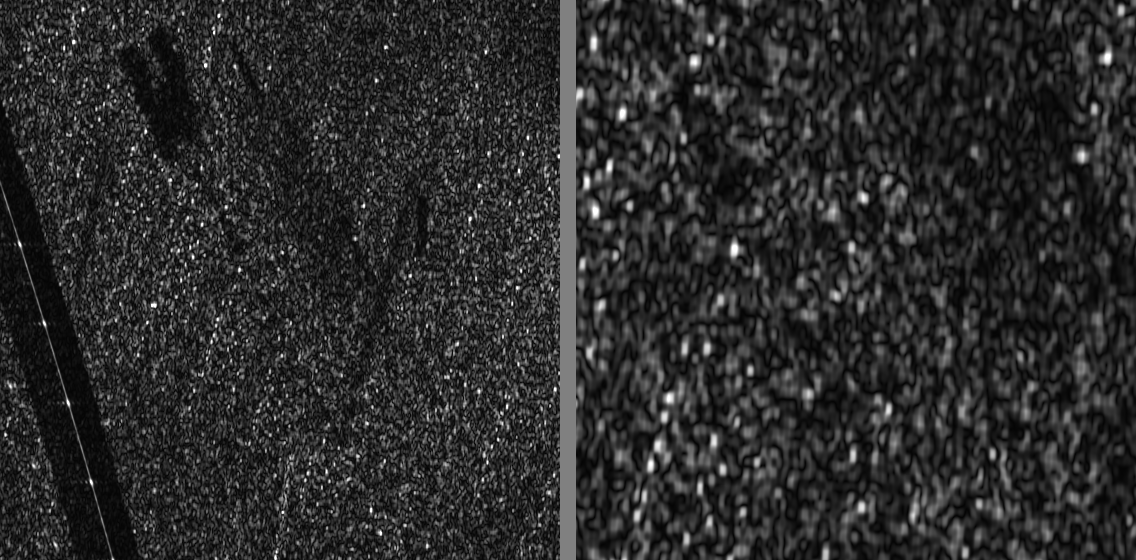
Left: the whole. Right: its middle third, enlarged.
Reproduce this texture procedurally as a WebGL 1 fragment shader.

```glsl
precision highp float;
uniform vec2 u_resolution;

const vec2 GRAIN_CELLS = vec2(300.0, 168.0); // speckle cells across the canvas
const float GRAIN_TILT = 0.05;
const float GRAIN_POWER = 0.67;
const float BRIGHTNESS = 0.163;
const float BLACK_LEVEL = 0.018;
const float SHADOW_GAIN = 0.24;
const float ROAD_GAIN = 0.17;
const float ROAD_LEFT = -0.064;
const float ROAD_RIGHT = 0.049;
const float LINE_WIDTH = 0.0017;
const float LAMP_PERIOD = 0.1415;
const float SCRATCHES = 22.0;

float hash(vec2 p) {
  return fract(sin(dot(p, vec2(127.1, 311.7))) * 43758.5453);
}

float noise(vec2 p) {
  vec2 i = floor(p), f = fract(p);
  f = f * f * (3.0 - 2.0 * f);
  return mix(mix(hash(i), hash(i + vec2(1, 0)), f.x),
             mix(hash(i + vec2(0, 1)), hash(i + vec2(1, 1)), f.x), f.y);
}

// Radar speckle: power of a smoothed complex Gaussian field, mean 1
float speckle(vec2 p) {
  vec2 cell = floor(p), sum = vec2(0.0);
  float energy = 0.0;
  for (int j = -1; j <= 1; j++) {
    for (int i = -1; i <= 1; i++) {
      vec2 id = cell + vec2(float(i), float(j));
      vec2 d = p - id - 0.5;
      float weight = exp(-2.0 * dot(d, d));
      float amplitude = sqrt(-2.0 * log(hash(id) + 0.0001));
      float phase = 6.28318 * hash(id + 57.3);
      sum += weight * amplitude * vec2(cos(phase), sin(phase));
      energy += weight * weight;
    }
  }
  return dot(sum, sum) / (2.0 * energy);
}

// Soft-edged segment of radius r, 1 inside
float stroke(vec2 p, vec2 a, vec2 b, float r) {
  vec2 pa = p - a, ba = b - a;
  float t = clamp(dot(pa, ba) / dot(ba, ba), 0.0, 1.0);
  return 1.0 - smoothstep(0.5 * r, 1.5 * r, length(pa - ba * t));
}

float bend(vec2 p, vec2 a, vec2 b, vec2 c, float r) {
  return max(stroke(p, a, b, r), stroke(p, b, c, r));
}

// Glints repeated along the road, with side lobes spreading sideways
float lamps(float across, float y, float phase) {
  float dy = (fract((y - phase) / LAMP_PERIOD + 0.5) - 0.5) * LAMP_PERIOD;
  float core = exp(-pow(across / 0.0032, 2.0) - pow(dy / 0.006, 2.0));
  float lobes = exp(-abs(across + 0.008) / 0.015 - pow(dy / 0.003, 2.0));
  return core + 0.55 * lobes * (0.35 + 0.65 * cos(across * 700.0));
}

// Faint random scratches, light and dark, leaning two ways
float scratches(vec2 p) {
  float sum = 0.0;
  for (float i = 0.0; i < SCRATCHES; i++) {
    vec2 start = vec2(hash(vec2(i, 3.0)), hash(vec2(i, 8.0)));
    float lean = hash(vec2(i, 5.0)) < 0.6 ? 0.18 : -0.42;
    float span = mix(0.06, 0.24, hash(vec2(i, 11.0)));
    float tone = hash(vec2(i, 17.0)) < 0.5 ? -0.3 : 0.4;
    sum += tone * stroke(p, start, start + span * vec2(lean, 1.0), 0.005);
  }
  return sum;
}

void main() {
  vec2 p = gl_FragCoord.xy / u_resolution;
  vec2 warp = vec2(noise(p * 45.0), noise(p * 45.0 + 31.0)) - 0.5;
  vec2 q = p + 0.009 * warp;

  // Broad ground tone
  float gain = 0.72 + 0.34 * noise(p * vec2(7.0, 4.5) + 4.0);
  gain += 0.3 * noise(vec2(p.x - 0.18 * p.y, p.y) * vec2(48.0, 13.0));
  gain += 0.28 * smoothstep(0.72, 1.0, p.x) * smoothstep(0.1, 0.5, p.y);
  gain *= 1.0 - 0.45 * smoothstep(0.3, 0.05, distance(p, vec2(1.0)));
  gain *= 1.0 - 0.4 * stroke(q, vec2(0.48, 0.79), vec2(0.62, 0.51), 0.05);
  gain += scratches(q);

  // Long seams and bright ridges
  vec2 kink = vec2(0.43, 0.545), foot = vec2(0.61, 0.21);
  float seams = bend(q, vec2(0.35, 0.70), kink, foot, 0.006);
  seams = max(seams, bend(q, vec2(0.345, 0.66), vec2(0.30, 0.55), vec2(0.225, 0.22), 0.007));
  seams = max(seams, bend(q, vec2(0.745, 0.70), vec2(0.69, 0.50), vec2(0.615, 0.23), 0.010));
  seams = max(seams, stroke(q, vec2(0.20, 0.80), vec2(0.137, 0.48), 0.007));
  float ridges = 0.4 * bend(q - vec2(0.012, 0.0), kink, foot, vec2(0.68, 0.01), 0.006);
  ridges += 0.7 * bend(q, vec2(0.335, 0.68), vec2(0.295, 0.57), vec2(0.265, 0.40), 0.006);
  ridges += 0.6 * stroke(q, vec2(0.135, 0.98), vec2(0.09, 0.70), 0.007);
  ridges += 0.6 * stroke(q, vec2(0.39, 0.97), vec2(0.36, 0.83), 0.010);
  ridges += 0.7 * bend(q, vec2(0.958, 0.30), vec2(0.974, 0.19), vec2(0.925, 0.01), 0.005);
  ridges += 1.6 * stroke(q, vec2(0.518, 0.185), vec2(0.494, 0.0), 0.005);
  gain = gain * (1.0 - 0.4 * seams) + ridges * (0.4 + 0.9 * noise(p * 60.0));

  // Dark lozenge, notch and slit
  float shadow = stroke(q, vec2(0.289, 0.928), vec2(0.332, 0.805), 0.021);
  shadow = max(shadow, stroke(q, vec2(0.232, 0.90), vec2(0.302, 0.735), 0.019));
  shadow = max(shadow, stroke(q, vec2(0.30, 0.83), vec2(0.318, 0.77), 0.032));
  shadow = max(shadow, 0.8 * stroke(q, vec2(0.417, 0.915), vec2(0.466, 0.82), 0.008));
  shadow = max(shadow, stroke(q, vec2(0.755, 0.642), vec2(0.750, 0.545), 0.009));
  gain = mix(gain, SHADOW_GAIN, shadow);

  // Curved road with its centre line and lamps
  float across = p.x - (0.202 - 0.275 * p.y - 0.036 * p.y * p.y);
  float edge = across + 0.004 * warp.x;
  float road = smoothstep(-0.003, 0.003, edge - ROAD_LEFT)
             * (1.0 - smoothstep(-0.003, 0.003, edge - ROAD_RIGHT));
  gain = mix(gain, ROAD_GAIN + 0.12 * step(across, 0.0), road);
  float glow = 0.42 * exp(-pow(across / LINE_WIDTH, 2.0)) * (0.5 + 0.7 * noise(p * 110.0));
  glow += 0.8 * lamps(across, p.y, 0.139) + 0.6 * lamps(across + 0.095, p.y, 0.027);

  // Speckle over everything
  vec2 grainPos = p + GRAIN_TILT * vec2(-p.y, p.x);
  float grain = pow(speckle(grainPos * GRAIN_CELLS), GRAIN_POWER);
  float grey = BLACK_LEVEL + BRIGHTNESS * max(gain, 0.1) * grain + max(glow, 0.0);
  gl_FragColor = vec4(vec3(min(grey, 1.0)), 1.0);
}
```
